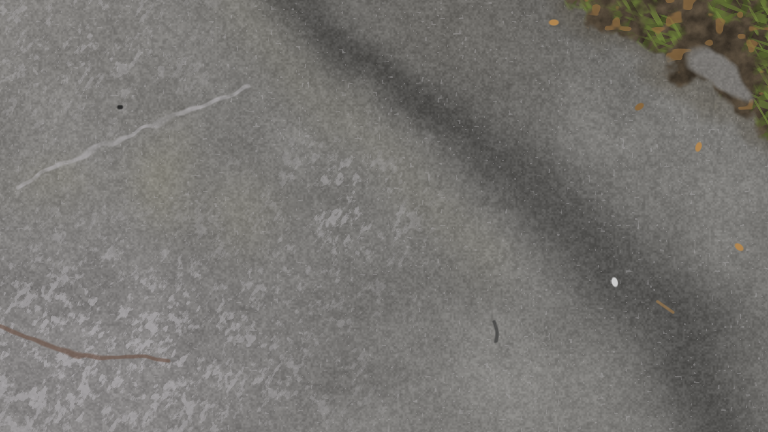
Reproduce this texture procedurally as a Shadertoy shader.

```glsl
// Weathered concrete with a diagonal damp stain, pale flecks and a grassy corner.
#define STAIN_DEPTH 0.29
#define GRAIN_SCALE 230.0
#define GRAIN_AMOUNT 0.13
#define FLECK_SCALE 105.0
#define FLECK_COLOR vec3(0.69, 0.68, 0.69)
#define SAND_COLOR vec3(0.53, 0.52, 0.48)
#define SOIL_COLOR vec3(0.29, 0.25, 0.20)
#define GRASS_COLOR vec3(0.37, 0.43, 0.20)
#define LEAF_COLOR vec3(0.66, 0.50, 0.30)

float hash(vec2 p) {
    vec3 q = fract(vec3(p.xyx) * 0.1031);
    q += dot(q, q.yzx + 33.33);
    return fract((q.x + q.y) * q.z);
}

float noise(vec2 p) {
    vec2 i = floor(p), f = fract(p);
    f = f * f * (3.0 - 2.0 * f);
    return mix(mix(hash(i), hash(i + vec2(1, 0)), f.x),
               mix(hash(i + vec2(0, 1)), hash(i + vec2(1, 1)), f.x), f.y);
}

float fbm(vec2 p) {
    float sum = 0.0, amp = 0.5;
    for (int i = 0; i < 4; i++) {
        sum += amp * noise(p);
        p = mat2(1.6, 1.2, -1.2, 1.6) * p + 17.3;
        amp *= 0.5;
    }
    return sum / 0.9375;
}

mat2 rotate(float a) { return mat2(cos(a), sin(a), -sin(a), cos(a)); }

// x: distance to the segment, y: position along it
vec2 segment(vec2 p, vec2 a, vec2 b) {
    vec2 d = b - a;
    float t = clamp(dot(p - a, d) / dot(d, d), 0.0, 1.0);
    return vec2(length(p - a - d * t), t);
}

float stroke(vec2 p, vec2 a, vec2 b, float width) {
    return 1.0 - smoothstep(width * 0.4, width + 1.0 / iResolution.y, segment(p, a, b).x);
}

float blob(vec2 p, vec2 center, vec2 size) {
    vec2 q = (p - center) / size;
    return exp(-dot(q, q));
}

// Damp trail: each node holds position and half width
float dampStain(vec2 p) {
    vec3 nodes[6] = vec3[6](vec3(0.66, 1.03, 0.055), vec3(0.82, 0.86, 0.055),
        vec3(1.10, 0.69, 0.075), vec3(1.33, 0.48, 0.105),
        vec3(1.60, 0.22, 0.125), vec3(1.68, -0.05, 0.125));
    float stain = 0.0;
    for (int i = 0; i < 5; i++) {
        vec2 s = segment(p, nodes[i].xy, nodes[i + 1].xy);
        float r = s.x / mix(nodes[i].z, nodes[i + 1].z, s.y);
        stain = max(stain, exp(-r * r));
    }
    return stain;
}

// Soil, grass blades and litter
vec3 verge(vec2 p) {
    vec3 col = SOIL_COLOR * (0.55 + 0.9 * fbm(p * 45.0));
    float clumps = smoothstep(0.40, 0.60, fbm(p * 13.0 + 4.0));
    for (int i = 0; i < 4; i++) {
        vec2 q = rotate(0.5 + 0.7 * float(i)) * p * vec2(130.0, 28.0);
        float blade = smoothstep(0.56, 0.78, noise(q + 31.0 * float(i)));
        col = mix(col, GRASS_COLOR * (0.75 + 0.15 * float(i)), blade * clumps * 0.75);
    }
    float litter = smoothstep(0.74, 0.84, noise(p * vec2(42.0, 60.0) + 9.0));
    return mix(col, LEAF_COLOR * 0.85, litter * 0.7);
}

void mainImage(out vec4 fragColor, in vec2 fragCoord) {
    vec2 p = fragCoord / iResolution.y;
    vec2 warped = p + 0.07 * (vec2(fbm(p * 7.0), fbm(p * 7.0 + 40.0)) - 0.5);
    float mottling = fbm(p * 9.0 + 2.0);

    // Broad tones
    vec3 col = vec3(0.465, 0.460, 0.448);
    col += vec3(0.050, 0.046, 0.056) * blob(p, vec2(0.15, 0.10), vec2(0.65, 0.45));
    col += vec3(0.040, 0.037, 0.038) * blob(p, vec2(0.10, 0.95), vec2(0.45, 0.30));
    col += 0.035 * blob(p, vec2(1.20, 0.05), vec2(0.28, 0.30));
    col += 0.030 * blob(p, vec2(1.62, 0.58), vec2(0.22, 0.18));
    col -= vec3(0.055, 0.058, 0.062) * blob(p, vec2(1.08, 0.95), vec2(0.28, 0.20));
    col -= 0.028 * blob(p, vec2(0.82, 0.30), vec2(0.22, 0.30));
    col += 0.09 * (mottling - 0.5);

    // Sandy patches and the pale band beside the stain
    float sand = blob(warped, vec2(0.38, 0.59), vec2(0.07, 0.10));
    sand += 0.6 * blob(warped, vec2(0.57, 0.51), vec2(0.09, 0.09));
    sand += 0.6 * blob(warped, vec2(0.12, 0.57), vec2(0.10, 0.06));
    float band = min(segment(warped, vec2(0.56, 1.0), vec2(0.72, 0.81)).x,
                     segment(warped, vec2(0.72, 0.81), vec2(1.12, 0.40)).x) / 0.065;
    sand += 0.45 * exp(-band * band);
    col = mix(col, SAND_COLOR, 0.75 * min(sand, 1.0));

    // Damp stain
    float stain = dampStain(warped);
    col *= 1.0 - STAIN_DEPTH * stain * (0.65 + 0.7 * mottling);

    // Grain and worn flecks
    float grain = 0.6 * noise(p * GRAIN_SCALE) + 0.4 * noise(p * GRAIN_SCALE * 0.47 + 8.0);
    col += GRAIN_AMOUNT * (grain - 0.5);
    float wear = 0.95 * blob(p, vec2(0.22, 0.18), vec2(0.60, 0.34))
               + 0.60 * blob(p, vec2(0.15, 0.92), vec2(0.40, 0.22))
               + 0.60 * blob(p, vec2(0.82, 0.54), vec2(0.20, 0.17));
    wear = min(wear, 1.0) * (1.0 - 0.7 * min(sand, 1.0));
    float chips = 0.6 * fbm(rotate(0.6) * p * vec2(FLECK_SCALE, FLECK_SCALE * 0.6)) + 0.4 * fbm(p * 24.0);
    float fleck = smoothstep(0.53, 0.68, chips + 0.06 * (wear - 0.6));
    col = mix(col, FLECK_COLOR, fleck * wear * 0.75);
    float speck = smoothstep(0.87, 0.97, noise(p * 140.0 + 60.0));
    col = mix(col, FLECK_COLOR, speck * 0.35);

    // Pale scratch and rusty twig, then loose twigs
    vec2 wobble = p + 0.012 * (vec2(noise(p * 30.0), noise(p * 30.0 + 7.0)) - 0.5);
    float scratch = max(stroke(wobble, vec2(0.04, 0.57), vec2(0.21, 0.652), 0.005),
                        stroke(wobble, vec2(0.21, 0.652), vec2(0.575, 0.798), 0.005));
    col = mix(col, FLECK_COLOR, scratch * (0.2 + 0.6 * noise(p * 60.0)));
    float rust = max(stroke(wobble, vec2(-0.02, 0.25), vec2(0.185, 0.178), 0.006),
                     stroke(wobble, vec2(0.185, 0.178), vec2(0.385, 0.167), 0.004));
    col = mix(col, vec3(0.42, 0.32, 0.27), rust * 0.65);
    col = mix(col, vec3(0.22), 0.7 * stroke(wobble, vec2(1.142, 0.255), vec2(1.150, 0.212), 0.003));
    col = mix(col, LEAF_COLOR, 0.6 * stroke(p, vec2(1.522, 0.302), vec2(1.558, 0.277), 0.003));
    col = mix(col, vec3(0.16), stroke(p, vec2(0.276, 0.752), vec2(0.280, 0.752), 0.005));

    // Grassy corner with a pale stone at its edge
    float edge = dot(p - vec2(1.31, 1.0), vec2(0.54, 0.842)) + 0.09 * (fbm(p * 16.0) - 0.5);
    vec2 stone = rotate(0.55) * (warped - vec2(1.665, 0.82));
    float bare = 1.0 - smoothstep(0.7, 1.15, length(stone / vec2(0.085, 0.036)));
    col = mix(col, col * vec3(0.88, 0.86, 0.82), smoothstep(-0.07, 0.0, edge));
    col = mix(col, verge(p), smoothstep(-0.008, 0.012, edge) * (1.0 - bare));
    col = mix(col, vec3(0.49, 0.48, 0.47) + 0.1 * (grain - 0.5), bare * 0.8);

    // Fallen leaves
    vec2 leaves[5] = vec2[5](vec2(1.282, 0.948), vec2(1.617, 0.660),
        vec2(1.711, 0.428), vec2(1.480, 0.753), vec2(1.423, 0.347));
    for (int i = 0; i < 5; i++) {
        vec2 q = rotate(1.9 * float(i)) * (p - leaves[i]) / vec2(0.013, 0.008);
        vec3 tint = i == 4 ? vec3(0.80) : LEAF_COLOR * (i == 3 ? 0.8 : 1.05);
        col = mix(col, tint, 1.0 - smoothstep(0.65, 1.1, length(q)));
    }
    fragColor = vec4(clamp(col, 0.0, 1.0), 1.0);
}
```
